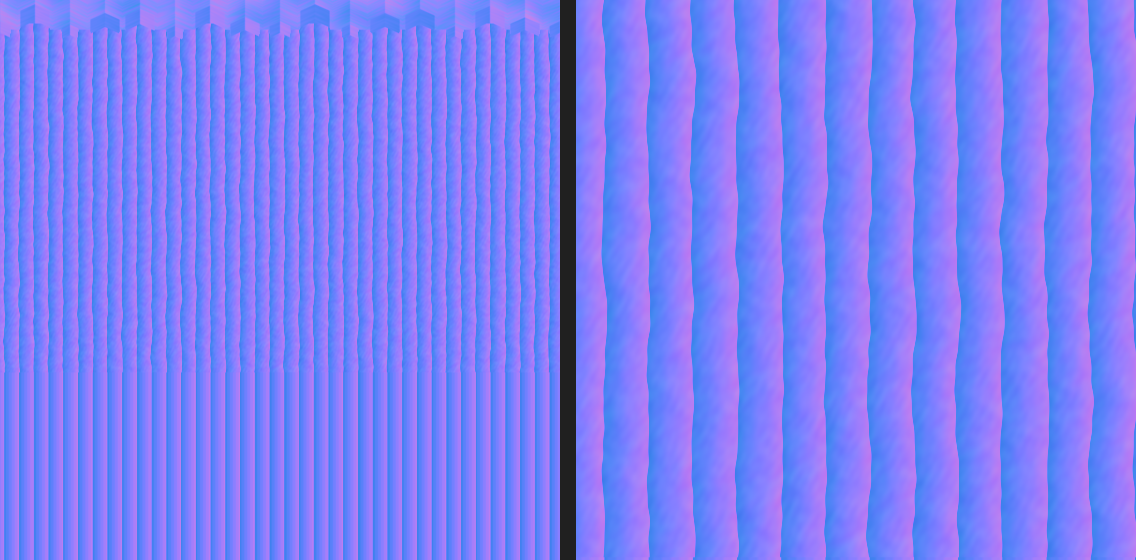
Left: the whole. Right: its middle third, enlarged.
Give the GLSL for this texture map, as a Shadertoy shader.

```glsl
// Normal map of a row of upright rounded columns: clean and faceted low down,
// rough and gently wobbling above, ending in peaked caps of staggered heights.
// Surface slopes are built from ramps and gradient noise, then encoded as colour.
#define COLUMNS 38.0
#define CAPS 16.0
#define COLUMN_SHIFT 0.32
#define SLOPE_RANGE 0.98
#define ROUGH_START 0.335
#define WOBBLE 0.13
#define BUMP 0.11
#define FACETS 5.0
#define CAP_HALF_WIDTH 0.42
#define ROOF_PITCH 0.028
#define CAP_HEIGHT 0.030
#define COLUMN_TOP 0.947

float hash(vec2 p) {
    vec3 q = fract(vec3(p.xyx) * 0.1031);
    q += dot(q, q.yzx + 33.33);
    return fract((q.x + q.y) * q.z);
}

float cornerSlope(vec2 cell, vec2 offset) {
    float angle = 6.2832 * hash(cell);
    return dot(vec2(cos(angle), sin(angle)), offset);
}

float gradientNoise(vec2 p) {
    vec2 i = floor(p), f = fract(p);
    vec2 u = f * f * f * (f * (f * 6.0 - 15.0) + 10.0);
    vec2 e = vec2(1.0, 0.0);
    return mix(mix(cornerSlope(i, f), cornerSlope(i + e, f - e), u.x),
               mix(cornerSlope(i + e.yx, f - e.yx), cornerSlope(i + 1.0, f - 1.0), u.x), u.y);
}

float dents(vec2 p) {
    return gradientNoise(p) + 0.4 * gradientNoise(p * 2.7);
}

// Sideways slope across one column, with a smoothed wrap at its right edge.
float columnSlope(float t, float wrapWidth) {
    float ramp = (t - 0.5) * SLOPE_RANGE;
    return mix(ramp, -0.5 * SLOPE_RANGE, smoothstep(1.0 - wrapWidth, 1.0, t));
}

// Clean columns: flat facets with softened joins.
vec2 facetedColumns(float x, float px) {
    float across = x * COLUMNS - COLUMN_SHIFT;
    float id = floor(across), t = fract(across);
    float f = t * FACETS + 0.5 * (hash(vec2(id, 3.0)) - 0.5);
    float stepped = (floor(f) + smoothstep(0.25, 0.75, fract(f))) / FACETS;
    float slope = (mix(t, stepped, 0.75) - 0.5) * SLOPE_RANGE;
    slope += 0.06 * (hash(vec2(id, 8.0)) - 0.5);
    slope = mix(slope, -0.5 * SLOPE_RANGE, smoothstep(1.0 - px * COLUMNS, 1.0, t));
    return vec2(slope, -0.03 * slope);
}

// Worn columns: wandering edges and small slanted dents.
vec2 roughColumns(vec2 uv, float px) {
    float across = uv.x * COLUMNS - COLUMN_SHIFT;
    across += WOBBLE * gradientNoise(vec2(across * 0.45, uv.y * 22.0));
    across += 0.5 * WOBBLE * gradientNoise(vec2(across * 0.8 + 50.0, uv.y * 65.0));
    float slope = columnSlope(fract(across), px * COLUMNS);
    vec2 p = vec2(uv.x * 75.0, uv.y * 60.0 - uv.x * 35.0);
    float here = dents(p);
    float right = dents(p + vec2(0.3, 0.0));
    float above = dents(p + vec2(0.0, 0.3));
    return vec2(slope, -0.06 * slope) + BUMP * vec2(right - here, above - here);
}

// Caps: chevron roofs over two-faced heads, with streaks between them.
vec2 addCaps(vec2 slope, vec2 uv, float px) {
    float cap = floor(uv.x * CAPS + 0.5);
    float dx = uv.x * CAPS - cap;
    float id = mod(cap, CAPS);
    float stagger = mod(id * 6.0, CAPS);
    float low = 0.5 + 0.5 * cos(6.2832 * (stagger - 13.5) / CAPS);
    float peak = 0.993 - 0.040 * low;
    float roof = peak - ROOF_PITCH * abs(dx);
    float side = smoothstep(-px * CAPS, px * CAPS, dx) * 2.0 - 1.0;

    // Surface around the caps: streaks running along the roof pitch.
    float along = uv.y + ROOF_PITCH * abs(dx);
    float streak = gradientNoise(vec2(uv.x * 30.0, along * 230.0));
    float drift = gradientNoise(vec2(uv.x * 11.0, along * 22.0 + 4.0));
    float fade = 1.0 - 2.0 * abs(dx);
    vec2 around = vec2(0.04 + 0.20 * side * fade + 0.28 * streak + 0.5 * drift,
                       0.08 - 0.12 * streak);

    // Head faces: left mostly blue, right pink or blue by cap.
    float lean = mix(-0.30, 0.36, smoothstep(0.2, 0.5, hash(vec2(id, 21.0))));
    float face = mix(-0.34 - 0.3 * dx, lean - 0.2 * dx, 0.5 + 0.5 * side);
    vec2 head = vec2(face + 0.10 * streak, 0.03);

    // Low caps are narrow; columns rise to the heads and between them.
    float halfWidth = CAP_HALF_WIDTH * mix(1.0, 0.55, smoothstep(0.6, 0.9, low));
    float body = smoothstep(-px * CAPS, px * CAPS, halfWidth - abs(dx));
    float underRoof = smoothstep(-px, px, roof - uv.y);
    float base = mix(COLUMN_TOP, min(roof - CAP_HEIGHT * mix(1.0, 0.6, low), 0.958), body);
    vec2 top = mix(around, head, underRoof * body);
    return mix(slope, top, smoothstep(-px, px, uv.y - base));
}

void mainImage(out vec4 fragColor, in vec2 fragCoord) {
    vec2 uv = fragCoord / iResolution.xy;
    float px = 1.0 / iResolution.y;
    float rough = smoothstep(-px, px, uv.y - ROUGH_START);
    vec2 slope = mix(facetedColumns(uv.x, px), roughColumns(uv, px), rough);
    slope = addCaps(slope, uv, px);

    // Encode the unit normal as colour.
    slope = clamp(slope, -0.6, 0.6);
    vec3 normal = vec3(slope, sqrt(1.0 - dot(slope, slope)));
    fragColor = vec4(0.5 + 0.5 * normal, 1.0);
}
```
